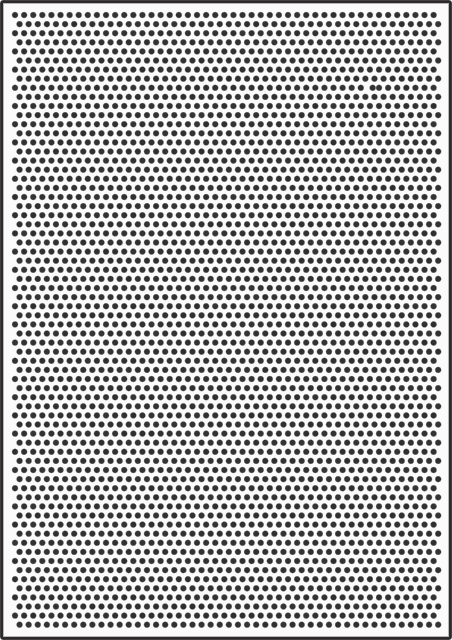
This pattern is drawn by a Shadertoy shader. Its source:

```glsl
// Staggered rows of dark dots on a white sheet with a thin rounded frame.

float hash(vec2 p) {
    return fract(sin(dot(p, vec2(127.1, 311.7))) * 4375.85);
}

// Soft-edged fill: 1 inside a signed distance, 0 outside
float coverage(float dist, float pixel) {
    return clamp(0.5 - dist / (1.25 * pixel), 0.0, 1.0);
}

float roundedBox(vec2 p, vec2 halfSize, float radius) {
    vec2 q = abs(p) - halfSize + radius;
    return length(max(q, 0.0)) + min(max(q.x, q.y), 0.0) - radius;
}

void mainImage(out vec4 fragColor, in vec2 fragCoord) {
    // One unit is the spacing between dots; y runs down from the top
    float pixel = 70.33 / iResolution.y;
    vec2 sheet = iResolution.xy * pixel;
    vec2 p = vec2(fragCoord.x, iResolution.y - fragCoord.y) * pixel;
    vec3 color = vec3(0.985);

    // Dots: 68 rows of 47, odd rows moved by half a step
    vec2 grid = p - 1.65;
    float row = round(grid.y);
    grid.x -= 0.5 * mod(row, 2.0);
    float nearest = round(grid.x);
    for (float i = -1.0; i <= 1.0; i++) {
        vec2 cell = vec2(nearest + i, row);
        if (cell.x < 0.0 || cell.x > 46.0 || row < 0.0 || row > 67.0) continue;
        // A single dot has slipped towards its right neighbour
        float slip = cell == vec2(39.0, 8.0) ? 0.3 : 0.0;
        float dist = length(grid - cell - vec2(slip, 0.0)) - 0.33;
        vec3 ink = vec3(0.195 + 0.025 * (hash(cell) - 0.5));
        color = mix(color, ink, coverage(dist, pixel));
    }

    // Frame along the sheet edge
    float edge = roundedBox(p - 0.5 * sheet, 0.5 * sheet, 0.4);
    float frame = coverage(abs(edge + 0.18) - 0.18, pixel);
    color = mix(color, vec3(0.18, 0.165, 0.17), frame);

    fragColor = vec4(color, 1.0);
}
```
